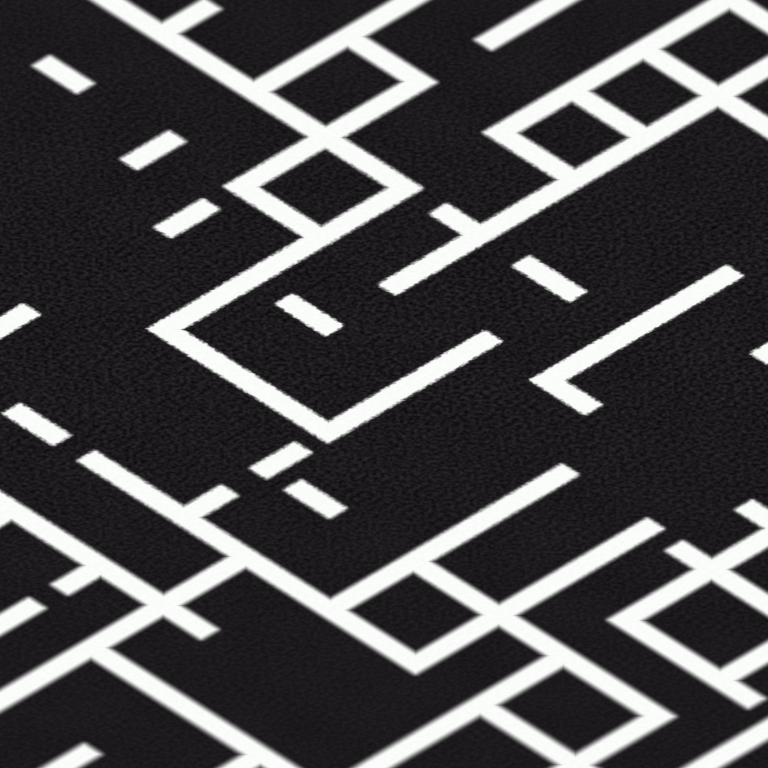
Write a WebGL 1 fragment shader that draws this pattern.

```glsl
precision highp float;
// White angular strokes printed on dark woven cloth, seen obliquely.
// Random edges of a jittered lattice become boxes, runs and stubs on a skewed
// plane; focus softens away from a middle band and fine noise adds the weave.
uniform vec2 u_resolution;

float hash(vec2 p) {
    return fract(sin(dot(p, vec2(127.1, 311.7))) * 43758.545);
}

vec2 gradient(vec2 cell) {
    float angle = 6.2832 * hash(cell);
    return vec2(cos(angle), sin(angle));
}

float gradientNoise(vec2 p) {
    vec2 i = floor(p), f = p - i;
    vec2 e = vec2(1.0, 0.0);
    vec2 w = f * f * f * (f * (f * 6.0 - 15.0) + 10.0);
    float low = mix(dot(gradient(i), f), dot(gradient(i + e), f - e), w.x);
    float high = mix(dot(gradient(i + e.yx), f - e.yx),
                     dot(gradient(i + 1.0), f - 1.0), w.x);
    return mix(low, high, w.y);
}

// Lattice node, with every row and column shifted a little
vec2 place(vec2 node, float axis) {
    vec2 shift = vec2(hash(vec2(node.x, axis + 71.0)),
                      hash(vec2(node.y, 72.0 - axis)));
    return node + 0.34 * (shift - 0.5);
}

// Distance to the edge leaving a node along x; axis 1 means swapped coordinates
float stroke(vec2 p, vec2 node, float axis) {
    vec2 a = place(node, axis);
    vec2 b = place(node + vec2(1.0, 0.0), axis);

    // Closed boxes and two-edge runs give whole strokes
    bool swapped = axis > 0.5;
    vec2 cell = swapped ? node.yx : node;
    vec2 neighbour = cell - (swapped ? vec2(1.0, 0.0) : vec2(0.0, 1.0));
    bool boxed = min(hash(cell), hash(neighbour)) < 0.12;
    float phase = floor(2.0 * hash(vec2(node.y, axis + 5.0)));
    vec2 run = vec2(floor((node.x + phase) * 0.5), node.y);
    bool whole = boxed || hash(run + 31.7 * (axis + 1.0)) < 0.29;

    // Otherwise a short stub at either end, or nothing
    if (!whole) {
        float pick = hash(node + 57.3 + 19.1 * axis);
        if (pick < 0.12) b.x = mix(a.x, b.x, 0.45);
        else if (pick > 0.88) a.x = mix(b.x, a.x, 0.45);
        else return 1.0;
    }

    float corner = 0.03;
    vec2 d = abs(p - 0.5 * (a + b)) - 0.5 * (b - a) - 0.12 + corner;
    return length(max(d, 0.0)) + min(max(d.x, d.y), 0.0) - corner;
}

void main() {
    vec2 uv = gl_FragCoord.xy / u_resolution.y;

    // Skewed plane whose axes run about 30 degrees up and down to the right
    vec2 p = mat2(0.602, 0.569, 0.952, -0.972) * uv / 0.12 + vec2(7.3, 11.6);
    float defocus = abs(uv.y - 0.57);
    float sharpness = 1.0 - smoothstep(0.05, 0.5, defocus);

    // Cloth threads
    float weave = gradientNoise(p * 21.0) + 0.6 * gradientNoise(p * 34.0 + 9.0);
    float mottle = gradientNoise(p * 1.7 + 40.0);

    // Strokes around the nearest node
    vec2 node = floor(p + 0.5);
    float d = 1.0;
    for (int k = 0; k < 2; k++) {
        float back = float(k);
        d = min(d, stroke(p, node - vec2(back, 0.0), 0.0));
        d = min(d, stroke(p.yx, node.yx - vec2(back, 0.0), 1.0));
    }
    d += 0.02 * weave * sharpness;
    float blur = max(0.024 + 0.055 * defocus, 9.0 / u_resolution.y);
    float ink = 1.0 - smoothstep(-blur, blur, d);

    vec3 cloth = vec3(0.11, 0.10, 0.11) + 0.012 * mottle
               + weave * mix(0.03, 0.085, sharpness);
    vec3 white = vec3(0.98, 0.99, 0.98) + 0.015 * weave;
    gl_FragColor = vec4(mix(cloth, white, ink), 1.0);
}
```
